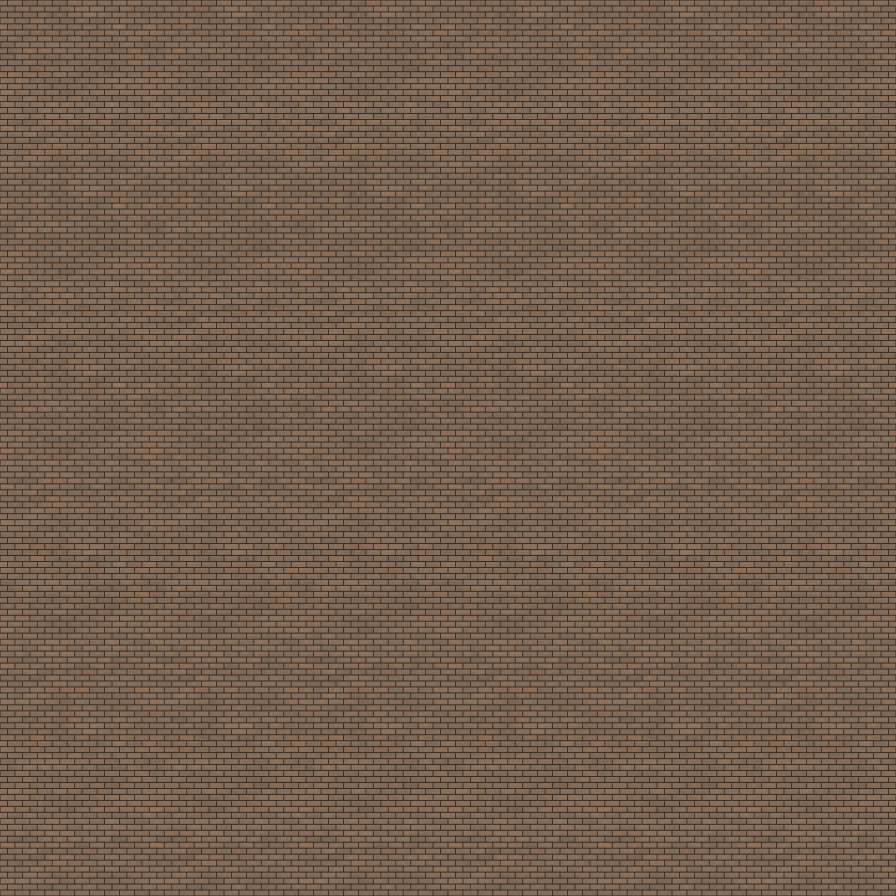
A WebGL 1 fragment shader for this texture:

```glsl
precision highp float;
// Small weathered brown bricks in running bond, 60 across and 150 courses down.
// Joints are box-filtered by the pixel size; tint, stains and grain come from
// hashes and wrapping noise that repeat on a patch of 10 by 30 bricks.

uniform vec2 u_resolution;

float hash(vec2 p) {
  vec3 q = fract(vec3(p.xyx) * 0.1031);
  q += dot(q, q.yzx + 33.33);
  return fract((q.x + q.y) * q.z);
}

// Value noise that wraps after a whole number of cells
float wrapNoise(vec2 p, vec2 period, float seed) {
  vec2 cell = floor(p);
  vec2 f = fract(p);
  f = f * f * (3.0 - 2.0 * f);
  vec2 a = mod(cell, period) + seed;
  vec2 b = mod(cell + 1.0, period) + seed;
  return mix(mix(hash(a), hash(vec2(b.x, a.y)), f.x),
             mix(hash(vec2(a.x, b.y)), hash(b), f.x), f.y);
}

// Share of a pixel covered by a joint centred on each whole number
float jointCoverage(float x, float width, float pixel) {
  float d = abs(fract(x + 0.5) - 0.5);
  return clamp((0.5 * (width + pixel) - d) / pixel, 0.0, min(1.0, width / pixel));
}

void main() {
  vec2 uv = gl_FragCoord.xy / u_resolution;
  vec2 wall = uv * vec2(60.0, 150.0);
  vec2 pixel = vec2(60.0, 150.0) / u_resolution;

  // Running bond: every other course shifts by half a brick
  float course = floor(wall.y);
  vec2 brick = vec2(wall.x + 0.5 * mod(course, 2.0), wall.y);
  vec2 id = mod(floor(brick), vec2(10.0, 30.0));

  // Tint of each brick, with a few slightly redder ones
  float tone = hash(id + 7.0);
  vec3 color = mix(vec3(0.503, 0.417, 0.347), vec3(0.527, 0.427, 0.349), tone);
  color = mix(color, vec3(0.555, 0.425, 0.330), 0.6 * step(0.95, hash(id + 61.0)));
  color *= 0.965 + 0.07 * hash(id + 113.0);

  // Soft stains over neighbouring bricks, and fine grain
  vec2 patchUv = uv * vec2(6.0, 5.0);
  float stain = 0.8 * wrapNoise(patchUv * vec2(5.0, 15.0), vec2(5.0, 15.0), 17.0)
              + 0.2 * wrapNoise(patchUv * vec2(3.0, 6.0), vec2(3.0, 6.0), 43.0);
  float grain = wrapNoise(patchUv * vec2(40.0, 60.0), vec2(40.0, 60.0), 89.0);
  color *= 1.0 + 0.12 * (stain - 0.5) + 0.07 * (grain - 0.5);

  // Slightly lit upper half of each brick
  color *= 0.985 + 0.03 * smoothstep(0.2, 0.8, fract(brick.y));

  // Dark recessed joints
  float bed = jointCoverage(brick.y, 0.165, pixel.y);
  float head = jointCoverage(brick.x, 0.060, pixel.x);
  float joint = 1.0 - (1.0 - bed) * (1.0 - head);
  color = mix(color, vec3(0.205, 0.172, 0.143), joint);

  gl_FragColor = vec4(color, 1.0);
}
```
